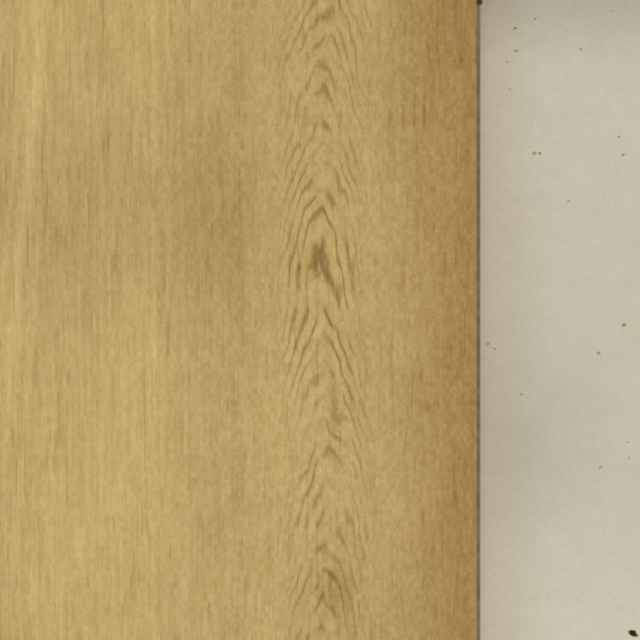
Write a WebGL 1 fragment shader that draws this texture.

```glsl
precision highp float;
uniform vec2 u_resolution;

float hash(vec2 p) {
  return fract(sin(dot(p, vec2(127.1, 311.7))) * 43758.5453);
}

float noise(vec2 p) {
  vec2 i = floor(p), f = fract(p);
  f = f * f * (3.0 - 2.0 * f);
  return mix(mix(hash(i), hash(i + vec2(1.0, 0.0)), f.x),
             mix(hash(i + vec2(0.0, 1.0)), hash(i + 1.0), f.x), f.y);
}

float fbm(vec2 p) {
  float sum = 0.0, amp = 0.5;
  for (int i = 0; i < 4; i++) {
    sum += amp * noise(p);
    p = p * 2.03 + 17.3;
    amp *= 0.5;
  }
  return sum / 0.9375;
}

float bump(float x, float width) {
  return exp(-x * x / (width * width));
}

// Nested arches along the heart of the board, jagged at the crown, steep at the sides
float cathedralGrain(vec2 p) {
  float axis = 0.508 + 0.014 * (noise(vec2(p.y * 7.0, 4.0)) - 0.5);
  float side = p.x - axis;
  float d = sqrt(side * side + 0.00006);
  float wobble = 0.05 * (fbm(p * vec2(48.0, 14.0)) - 0.5)
               + 0.026 * (noise(p * vec2(85.0, 30.0)) - 0.5);
  float rise = 1.3 * d + 26.0 * d * d;
  float phase = (p.y + rise + wobble) * 21.0 + 1.5 * noise(vec2(p.y * 6.0, 8.0));
  float line = pow(0.5 + 0.5 * sin(6.28318 * phase), 3.0);
  float broken = smoothstep(0.25, 0.6, noise(p * vec2(70.0, 30.0) + 9.0));
  float core = bump(side, 0.036) * (1.0 - 0.85 * bump(p.y - 0.375, 0.04) * bump(side, 0.022));
  float flank = 0.4 * bump(abs(side) - 0.045, 0.022);
  float strength = 0.65 + 0.35 * bump(p.y - 0.55, 0.17);
  return line * mix(0.2, 1.0, broken) * (core + flank) * strength;
}

vec3 wood(vec2 p) {
  vec3 col = vec3(0.735, 0.635, 0.405);

  // Broad light and dark bands
  float shade = 0.025 * bump(p.x - 0.12, 0.16) * (1.0 - smoothstep(0.2, 0.7, p.y));
  shade -= 0.045 * bump(p.x - 0.34, 0.07) * bump(p.y - 0.63, 0.2);
  shade -= 0.03 * bump(p.x - 0.14, 0.2) * bump(p.y - 0.68, 0.16);
  shade -= 0.035 * bump(p.x - 0.372, 0.010) * noise(vec2(3.0, p.y * 9.0));
  shade += 0.02 * bump(p.x - 0.24, 0.005);
  shade += 0.05 * (fbm(p * vec2(9.0, 4.0)) - 0.5);
  col += shade * vec3(1.0, 1.0, 0.9);
  float edgeShade = smoothstep(0.54, 0.74, p.x + 0.06 * (fbm(p * vec2(14.0, 6.0)) - 0.5));
  col -= edgeShade * vec3(0.10, 0.12, 0.095);

  // Pale slanting streaks at the left
  float streakX = 0.015 + 0.045 * smoothstep(0.35, 1.0, p.y);
  float streak = bump(p.x - streakX, 0.011) + 0.6 * bump(p.x - streakX + 0.022, 0.005);
  streak *= 0.6 + 0.4 * noise(p * vec2(130.0, 8.0));
  col += streak * smoothstep(0.25, 0.5, p.y) * vec3(0.07, 0.07, 0.065);

  // Fibres on the left give way to mottled pores on the right
  float fibre = noise(p * vec2(210.0, 13.0)) + 0.7 * noise(p * vec2(350.0, 32.0)) - 0.85;
  float pore = noise(p * vec2(190.0, 105.0)) + 0.8 * noise(p * vec2(330.0, 230.0)) - 0.9;
  float rightward = smoothstep(0.12, 0.5, p.x);
  col += fibre * mix(0.045, 0.022, rightward) + pore * mix(0.035, 0.05, rightward);
  float dash = smoothstep(0.76, 0.92, noise(p * vec2(230.0, 22.0) + 31.0));
  col -= dash * vec3(0.035, 0.04, 0.035);

  col -= cathedralGrain(p) * vec3(0.17, 0.19, 0.14);
  float knot = bump(p.x - 0.53, 0.022) * bump(p.y - 0.07, 0.055);
  col -= knot * (0.2 + 0.8 * noise(p * vec2(95.0, 55.0))) * vec3(0.10, 0.11, 0.09);
  float heart = bump(p.x - 0.523, 0.005) * bump(p.y - 0.37, 0.035);
  return col - heart * vec3(0.08, 0.09, 0.07);
}

vec3 plaster(vec2 p) {
  vec3 col = mix(vec3(0.73, 0.69, 0.605), vec3(0.775, 0.745, 0.67),
                 smoothstep(0.745, 0.88, p.x + 0.05 * (fbm(p * 6.0) - 0.5)));
  col += 0.02 * (1.0 - smoothstep(0.0, 0.28, p.y));
  col -= 0.04 * bump(p.y - 0.32, 0.13) * bump(p.x - 0.83, 0.1);
  col -= smoothstep(0.88, 1.03, p.y) * vec3(0.09, 0.09, 0.085);
  col += 0.02 * (fbm(p * vec2(30.0, 45.0)) - 0.5) + 0.018 * (noise(p * 230.0) - 0.5);

  // Scattered flecks
  for (int i = 0; i < 20; i++) {
    float n = float(i);
    vec2 at = vec2(0.755 + 0.24 * hash(vec2(n, 2.0)), 0.27 + 0.73 * hash(vec2(n, 5.0)));
    float size = 0.0018 + 0.0025 * hash(vec2(n, 9.0));
    float r = length((p - at) * vec2(1.0, 1.3) + 0.002 * (noise(p * 300.0) - 0.5));
    float fleck = 1.0 - smoothstep(0.0, size * 1.5, r);
    col = mix(col, vec3(0.47, 0.40, 0.24), fleck * (0.2 + 0.6 * hash(vec2(n, 7.0))));
  }

  // Dark chip in the lower corner
  vec2 q = p - vec2(0.989, 0.011);
  float chip = length(vec2(0.8 * q.x - 0.5 * q.y, 1.3 * q.y + 0.7 * q.x));
  chip += 0.005 * (noise(p * 180.0) - 0.5);
  return mix(col, vec3(0.20, 0.16, 0.07), 1.0 - smoothstep(0.004, 0.010, chip));
}

void main() {
  vec2 p = gl_FragCoord.xy / u_resolution;
  float soft = max(1.0 / u_resolution.x, 0.0016);
  float seamX = 0.7475;
  vec3 col = mix(wood(p), plaster(p), smoothstep(seamX - soft, seamX + soft, p.x));

  // Seam with its soft contact shadow
  col -= 0.06 * exp(-abs(p.x - seamX) / 0.009) * step(seamX, p.x);
  float seam = 1.0 - smoothstep(0.001, 0.0014 + 2.0 * soft, abs(p.x - seamX));
  col = mix(col, vec3(0.43, 0.38, 0.36) + 0.08 * (noise(p * vec2(20.0, 90.0)) - 0.5), seam * 0.9);
  float topChip = 1.0 - smoothstep(0.002, 0.007, length(p - vec2(0.749, 0.997)));
  col = mix(col, vec3(0.25, 0.22, 0.17), topChip);

  gl_FragColor = vec4(clamp(col, 0.0, 1.0), 1.0);
}
```
